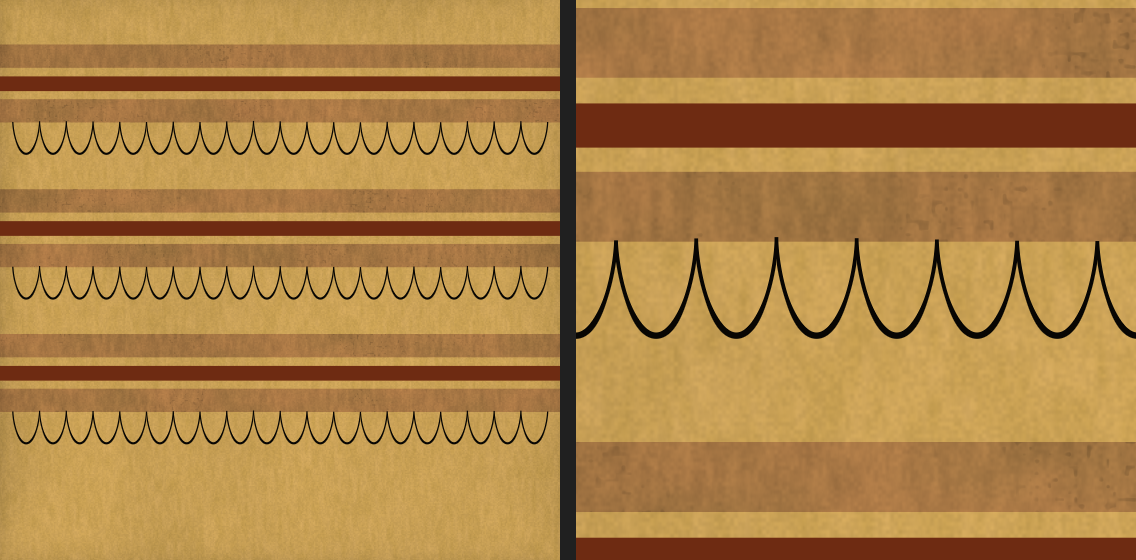
Left, the full canvas; right, a detail of the centre.
A WebGL 2 fragment shader for this pattern:

```glsl
#version 300 es
precision highp float;

uniform vec2 u_resolution;
out vec4 outColor;

const vec3 PAPER = vec3(0.785, 0.627, 0.333);
const vec3 TAN = vec3(0.640, 0.458, 0.262);
const vec3 RUST = vec3(0.430, 0.170, 0.070);
const vec3 INK = vec3(0.030, 0.025, 0.012);

// Rows, measured downward from the top edge
const float ROWS = 3.0;
const float ROW_TOP = 0.0794;
const float ROW_PITCH = 0.2585;

// Bands: start and end below the top of the row
const vec2 UPPER_TAN = vec2(0.0, 0.0417);
const vec2 RUST_BAND = vec2(0.0570, 0.0833);
const vec2 LOWER_TAN = vec2(0.0977, 0.1393);

// Scallops
const float SCALLOPS = 20.0;
const float SCALLOP_LEFT = 0.0229;
const float SCALLOP_PITCH = 0.04775;
const float SCALLOP_TOP = 0.1380;
const float SCALLOP_DEPTH = 0.0572;
const float CURVE_POWER = 1.6;
const float SIDE_STROKE = 0.0023;
const float BASE_STROKE = 0.0038;
const float TIP_JITTER = 0.0026;

// Paper wear
const float GRAIN = 0.075;
const float FIBRE = 0.055;
const float BLOTCH = 0.10;
const float BAND_WEAR = 0.10;

float hash(vec2 p) {
    vec3 q = fract(vec3(p.xyx) * 0.1031);
    q += dot(q, q.yzx + 33.33);
    return fract((q.x + q.y) * q.z);
}

float noise(vec2 p) {
    vec2 i = floor(p), f = fract(p);
    f = f * f * (3.0 - 2.0 * f);
    return mix(mix(hash(i), hash(i + vec2(1, 0)), f.x),
               mix(hash(i + vec2(0, 1)), hash(i + vec2(1, 1)), f.x), f.y);
}

float fbm(vec2 p) {
    float sum = 0.0, amp = 0.5;
    for (int i = 0; i < 5; i++) {
        sum += amp * noise(p);
        p = p * 2.03 + 17.3;
        amp *= 0.5;
    }
    return sum;
}

float band(float y, vec2 span, float px) {
    float inside = min(y - span.x, span.y - y);
    return clamp(inside / px + 0.5, 0.0, 1.0);
}

// Row of hanging U curves, thicker at the base and thin at the tips
float scallops(float x, float y, float px) {
    float along = (x - SCALLOP_LEFT) / SCALLOP_PITCH;
    float cell = clamp(floor(along), 0.0, SCALLOPS - 1.0);
    float halfWidth = 0.5 * SCALLOP_PITCH;
    float u = 2.0 * (along - cell) - 1.0;
    float v = (y - SCALLOP_TOP) / SCALLOP_DEPTH;
    float depth = max(v, 0.0001);

    float curve = u * u + pow(depth, CURVE_POWER) - 1.0;
    vec2 slope = vec2(2.0 * u / halfWidth,
                      CURVE_POWER * pow(depth, CURVE_POWER - 1.0) / SCALLOP_DEPTH);
    float dist = abs(curve) / max(length(slope), 1.0);
    float width = mix(SIDE_STROKE, BASE_STROKE, smoothstep(0.55, 1.0, v));
    float stroke = clamp((0.5 * width - dist) / px + 0.5, 0.0, 1.0);

    float tip = SCALLOP_TOP + TIP_JITTER * (hash(vec2(floor(along + 0.5), 3.0)) - 0.6);
    return stroke * clamp((y - tip) / px + 0.5, 0.0, 1.0);
}

void main() {
    vec2 uv = gl_FragCoord.xy / u_resolution;
    float px = 1.0 / u_resolution.y;
    float down = 1.0 - uv.y;
    float row = clamp(floor((down - ROW_TOP) / ROW_PITCH), 0.0, ROWS - 1.0);
    float y = down - ROW_TOP - row * ROW_PITCH;

    // Paper grain, upright fibres and soft stains
    float grain = noise(uv * 420.0) - 0.5;
    float fibre = fbm(uv * vec2(150.0, 45.0)) - 0.48;
    float blotch = fbm(uv * vec2(7.0, 5.0) + 4.0) - 0.48;
    float edge = min(min(uv.x, 1.0 - uv.x), min(uv.y, 1.0 - uv.y));
    float shade = 1.0 + GRAIN * grain + 2.0 * FIBRE * fibre + BLOTCH * blotch;
    shade -= 0.07 * exp(-edge * 45.0) + 0.05 * exp(-uv.x * 40.0);
    vec3 color = PAPER * shade;
    color.b += 0.05 * fibre;

    // Worn tan bands with warm patches and dark flecks
    float patches = fbm(uv * vec2(14.0, 20.0) + 9.0) - 0.48;
    float flecks = smoothstep(0.74, 0.95, noise(uv * 260.0 + 31.0))
                 * smoothstep(0.45, 0.65, fbm(uv * 9.0 + 2.0));
    vec3 wornTan = TAN * (shade + BAND_WEAR * (fibre + patches) - 0.12 * flecks);
    wornTan += vec3(0.06, 0.01, 0.02) * patches;
    float tanMask = max(band(y, UPPER_TAN, px), band(y, LOWER_TAN, px));
    color = mix(color, wornTan, tanMask);

    // Solid rust stripe and ink scallops
    color = mix(color, RUST, band(y, RUST_BAND, px));
    color = mix(color, INK, scallops(uv.x, y, px));
    outColor = vec4(clamp(color, 0.0, 1.0), 1.0);
}
```
